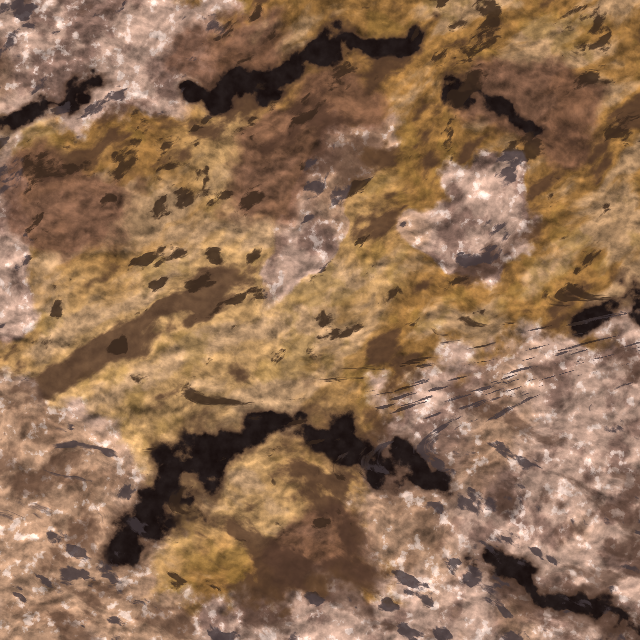
This texture is drawn by a Shadertoy shader. Its source:

```glsl
float hash(vec2 p) {
    vec3 q = fract(p.xyx * 0.1031);
    q += dot(q, q.yzx + 33.33);
    return fract((q.x + q.y) * q.z);
}

float noise(vec2 p) {
    vec2 i = floor(p), f = fract(p);
    f = f * f * (3.0 - 2.0 * f);
    return mix(mix(hash(i), hash(i + vec2(1, 0)), f.x),
               mix(hash(i + vec2(0, 1)), hash(i + vec2(1, 1)), f.x), f.y);
}

float fbm(vec2 p) {
    float sum = 0.0, amp = 0.5;
    for (int i = 0; i < 6; i++) {
        sum += amp * noise(p);
        p = mat2(1.6, 1.2, -1.2, 1.6) * p + 17.3;
        amp *= 0.53;
    }
    return sum / 1.04;
}

vec2 rotate(vec2 p, float a) {
    return mat2(cos(a), -sin(a), sin(a), cos(a)) * p;
}

// Positive inside an ellipse, one at its centre
float blob(vec2 p, vec2 centre, vec2 radius) {
    return 1.0 - length((p - centre) / radius);
}

// Dark wedge along a segment, one on its axis
float crack(vec2 p, vec2 a, vec2 b, float width) {
    vec2 d = b - a;
    float t = clamp(dot(p - a, d) / dot(d, d), 0.0, 1.0);
    return 1.0 - length(p - a - d * t) / width;
}

// Rough surface: broad lumps plus crumbly grain
float height(vec2 p) {
    return fbm(p * vec2(11.0, 15.0)) + 0.45 * fbm(p * vec2(38.0, 48.0) + 7.0);
}

void mainImage(out vec4 fragColor, in vec2 fragCoord) {
    vec2 uv = fragCoord / iResolution.xy;
    vec2 warp = vec2(fbm(uv * 8.0 + 3.0), fbm(uv * 8.0 + 41.0)) - 0.5;
    vec2 p = uv + 0.16 * warp;

    // Strata climb to the right above and fall to the right below
    vec2 up = rotate(uv + 0.05 * warp, 0.55);
    vec2 down = rotate(uv + 0.05 * warp, -0.5);
    float lower = smoothstep(0.3, 0.5, 0.75 - uv.y + 0.25 * (uv.x - 0.5));
    float strata = mix(fbm(up * vec2(7.0, 17.0)), fbm(down * vec2(9.0, 19.0) + 5.0), lower);
    float patches = fbm(uv * 5.0 + 11.0);
    float mottle = fbm(uv * 24.0 + 29.0);
    float grain = fbm(uv * 75.0 + 13.0);

    // Relief lit from the upper left
    float relief = height(uv + 0.05 * warp) - height(uv + 0.05 * warp + vec2(-0.004, 0.007));

    // Bare granite masses
    float bare = blob(p, vec2(0.93, 0.22), vec2(0.36, 0.28));
    bare = max(bare, blob(p, vec2(0.05, 0.16), vec2(0.22, 0.24)));
    bare = max(bare, blob(p, vec2(0.11, 0.93), vec2(0.24, 0.14)));
    bare = max(bare, blob(p, vec2(-0.02, 0.6), vec2(0.10, 0.18)));
    bare = max(bare, blob(p, vec2(0.76, 0.66), vec2(0.10, 0.085)));
    bare = max(bare, blob(p, vec2(0.5, -0.03), vec2(0.4, 0.11)));
    bare = max(bare, 0.8 * blob(rotate(p - vec2(0.49, 0.69), 1.0), vec2(0), vec2(0.17, 0.045)));
    float granite = smoothstep(-0.06, 0.10, bare + 0.5 * (mottle - 0.5));

    // Ochre crust, paler at the centre left and rustier to the upper right
    float pale = smoothstep(-0.4, 0.5, blob(p, vec2(0.28, 0.45), vec2(0.34, 0.3)) + 2.0 * (patches - 0.5));
    vec3 ochre = mix(vec3(0.58, 0.42, 0.235), vec3(0.74, 0.58, 0.39), pale);
    ochre = mix(ochre, vec3(0.72, 0.58, 0.45), smoothstep(0.52, 0.66, strata) * 0.75);
    ochre = mix(ochre, vec3(0.43, 0.34, 0.16), smoothstep(0.54, 0.7, mottle) * 0.4);

    // Granite with grey-mauve shade and whitish flecks
    vec3 stone = mix(vec3(0.55, 0.43, 0.38), vec3(0.72, 0.59, 0.52), smoothstep(0.36, 0.55, mottle));
    stone = mix(stone, vec3(0.68, 0.52, 0.39), smoothstep(0.5, 0.66, patches) * 0.6);
    stone = mix(stone, vec3(0.82, 0.74, 0.70), smoothstep(0.58, 0.72, grain) * 0.7);
    vec3 color = mix(ochre, stone, granite);

    // Red-brown exposed faces
    float face = blob(rotate(p - vec2(0.45, 0.78), 0.8), vec2(0), vec2(0.15, 0.075));
    face = max(face, blob(p, vec2(0.36, 0.93), vec2(0.09, 0.05)));
    face = max(face, blob(p, vec2(0.84, 0.82), vec2(0.14, 0.07)));
    face = max(face, blob(p, vec2(0.48, 0.13), vec2(0.11, 0.06)));
    face = max(face, blob(p, vec2(0.12, 0.67), vec2(0.1, 0.08)));
    color = mix(color, vec3(0.43, 0.30, 0.235), smoothstep(-0.1, 0.3, face + 0.6 * (mottle - 0.5)) * 0.85);

    // Light and fine tone
    color *= 1.0 + clamp(relief * 1.9, -0.45, 0.3) + 0.55 * (grain - 0.5) + 0.4 * (mottle - 0.5);

    // Shaded hollows between strata
    float hollow = smoothstep(0.46, 0.33, strata + 0.35 * (mottle - 0.5));
    color = mix(color, vec3(0.30, 0.21, 0.165), hollow * mix(0.75, 0.55, granite));

    // Deep crevices
    float gap = crack(p, vec2(0.22, 0.17), vec2(0.36, 0.35), 0.045);
    gap = max(gap, crack(p, vec2(0.36, 0.36), vec2(0.46, 0.37), 0.035));
    gap = max(gap, crack(p, vec2(0.47, 0.33), vec2(0.7, 0.23), 0.045));
    gap = max(gap, crack(p, vec2(0.78, 0.13), vec2(1.02, 0.02), 0.025));
    gap = max(gap, crack(p, vec2(0.0, 0.79), vec2(0.14, 0.87), 0.022));
    gap = max(gap, crack(p, vec2(0.3, 0.87), vec2(0.62, 0.95), 0.022));
    gap = max(gap, crack(p, vec2(0.7, 0.84), vec2(0.83, 0.79), 0.02));
    gap = max(gap, crack(p, vec2(0.93, 0.52), vec2(1.02, 0.49), 0.025));
    float depth = gap + 2.4 * (mottle - 0.5) + 1.5 * (0.5 - strata);
    color = mix(color, vec3(0.29, 0.205, 0.16), smoothstep(-0.5, 0.4, depth) * smoothstep(-0.9, 0.1, gap) * 0.8);
    color = mix(color, vec3(0.115, 0.08, 0.075) + 0.1 * (grain - 0.4), smoothstep(0.15, 0.5, depth) * smoothstep(-0.4, 0.1, gap));

    // Small pits
    float pit = smoothstep(0.64, 0.72, fbm(mix(up, down, lower) * vec2(20.0, 38.0) + 53.0));
    color = mix(color, mix(vec3(0.21, 0.15, 0.11), vec3(0.26, 0.22, 0.23), granite), pit * 0.8);

    fragColor = vec4(clamp(color, 0.0, 1.0), 1.0);
}
```
